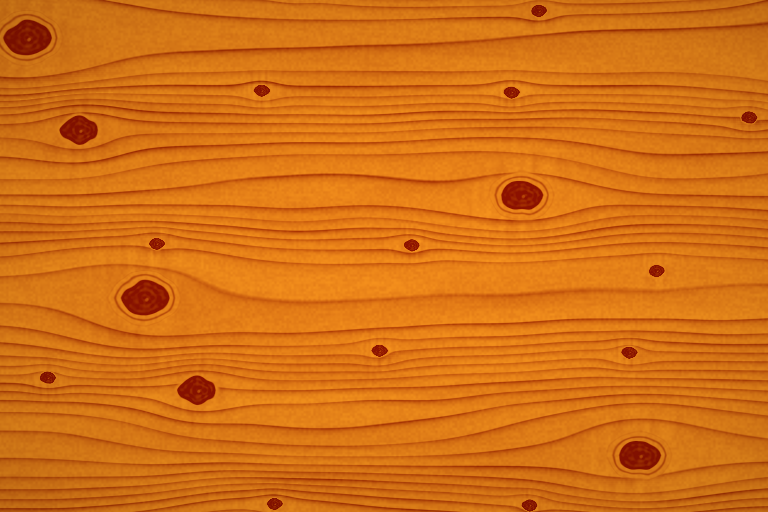
A WebGL 2 fragment shader for this texture:

```glsl
#version 300 es
precision highp float;
// Varnished pine board: growth rings run along x, crowded in some bands and
// wide in others, and bend around scattered knots. Each repeat of the board
// is shifted sideways; fibre noise and a soft light falloff finish it.

uniform vec2 u_resolution;
out vec4 fragColor;

const float TAU = 6.28318;
const vec2 REPEAT = vec2(1.6, 0.508);   // board length, band height
const float ROW_SHIFT = 0.23;
const vec3 PALE_WOOD = vec3(0.93, 0.54, 0.105);
const vec3 DARK_WOOD = vec3(0.71, 0.27, 0.03);

float hash(vec2 p) {
  p = fract(p * vec2(0.1031, 0.1137));
  p += dot(p, p.yx + 33.33);
  return fract((p.x + p.y) * p.x * 17.0);
}

float noise(vec2 p) {
  vec2 i = floor(p), f = fract(p);
  f = f * f * (3.0 - 2.0 * f);
  i += 100.0;
  return mix(mix(hash(i), hash(i + vec2(1, 0)), f.x),
             mix(hash(i + vec2(0, 1)), hash(i + vec2(1, 1)), f.x), f.y);
}

// Knot centre in xy, radius in z; the first three of each row are large.
vec3 knotAt(float index, float row) {
  float small = index - 3.0;
  vec2 jitter = vec2(hash(vec2(index, 7.0)), hash(vec2(index, 19.0))) - 0.5;
  vec3 knot = index < 2.5
    ? vec3(fract(0.097 + 0.54 * index), 0.746 - 0.09 * index - 0.037 * index * index, 0.029 + 0.003 * index)
    : vec3(fract(0.33 + 0.29 * small), small < 2.5 ? 0.79 : 0.50, 0.012);
  knot.xy += step(2.5, index) * jitter * vec2(0.05, 0.07);
  return vec3(knot.x * REPEAT.x + row * ROW_SHIFT, knot.y - row * REPEAT.y, knot.z);
}

// Ring count across the board; yields how wide the local band is.
float ringPhase(float g, out float wide) {
  float a = TAU * (g - 0.41) / REPEAT.y;
  wide = 0.5 + 0.5 * cos(2.0 * a);
  return 36.0 * g - REPEAT.y / TAU * (5.0 * sin(a) + 10.0 * sin(2.0 * a));
}

// Darkness rises slowly through each ring, then drops at a crisp edge.
float ringTone(float phase, float density, float pixel) {
  float t = fract(phase);
  float drop = clamp(1.5 * density * pixel, 0.07, 0.35);
  float line = exp(-max(1.0 - drop - t, 0.0) / (density * 0.0045));
  float edge = 1.0 - smoothstep(1.0 - drop, 1.0, t);
  float strength = 0.4 + 0.55 * hash(vec2(floor(phase), 3.0));
  return (line * strength + 0.2 * t * t) * edge;
}

// Darkness of a knot at offset d measured in radii: core rings, rim, pith.
float knotTone(vec2 d, float e) {
  float rings = 0.5 + 0.5 * sin(e * 20.0 + 3.0 * noise(d * 2.0));
  float core = 1.25 + 0.25 * rings + 0.5 * noise(d * 5.0);
  core += 0.3 * smoothstep(0.7, 0.95, e);
  core -= 0.7 * (1.0 - smoothstep(0.04, 0.16, length(d - vec2(0.1, -0.1))));
  float halo = 0.1 + 0.75 * pow(0.5 + 0.5 * sin(e * 17.0 - 1.5), 3.0);
  return mix(core, halo, smoothstep(0.94, 1.06, e));
}

void main() {
  float pixel = 1.0 / u_resolution.y;
  vec2 p = gl_FragCoord.xy * pixel;

  // Slow waviness of the grain
  float g = p.y + 0.035 * (noise(p * vec2(1.7, 3.0)) - 0.5)
                + 0.008 * (noise(p * vec2(7.0, 14.0) + 9.0) - 0.5);
  float cover = 0.0, knotShade = 0.0, shimmer = 0.0;

  // Knots push the grain aside and leave their own shading
  for (int n = 0; n < 27; n++) {
    float index = float(n % 9);
    vec3 knot = knotAt(index, float(n / 9) - 1.0);
    vec2 d = p - knot.xy;
    d.x = mod(d.x + 0.5 * REPEAT.x, REPEAT.x) - 0.5 * REPEAT.x;
    d /= knot.z;
    vec2 reach = index > 0.5 && index < 2.5 ? vec2(5.0, 2.6) : vec2(3.2, 2.0);
    vec2 q = d / reach;
    g -= d.y * knot.z * exp(-dot(q, q));
    float e = length(d * vec2(0.78, 0.85)) + 0.22 * abs(d.y);
    e += 0.22 * (noise(d * 1.6 + index * 5.0) - 0.5);
    float rim = index > 0.5 && index < 2.5 ? 1.75 : 1.3;
    float mask = 1.0 - smoothstep(rim - 0.25, rim, e);
    knotShade = mix(knotShade, knotTone(d, e), mask);
    cover = max(cover, mask);
    shimmer += exp(-dot(d, d) * 0.1) * (noise(d * vec2(2.5, 0.5) + index) - 0.55);
  }

  // Growth rings, with loose tongues where the band is wide
  float wide;
  float phase = ringPhase(g, wide);
  phase += wide * 2.4 * (noise(vec2(p.x * 1.6, g * 6.0) + 4.0) - 0.5);
  float density = clamp(length(vec2(dFdx(phase), dFdy(phase))) / pixel, 9.0, 90.0);
  float along = 0.65 + 0.6 * noise(vec2(p.x * 5.0, g * 40.0));
  float tone = 0.04 + ringTone(phase, density, pixel) * along;

  // Fibres, blotches and fine speckle
  tone += 0.2 * (noise(vec2(p.x * 3.0, g * 22.0) + 31.0) - 0.3);
  tone += 0.10 * (noise(vec2(p.x * 22.0, g * 190.0)) - 0.5);
  tone += 0.35 * shimmer;
  tone = mix(tone, knotShade, cover);
  tone += 0.20 * (noise(p * 210.0) - 0.5);

  // Colour and light falloff toward the corners
  vec3 color = PALE_WOOD + (DARK_WOOD - PALE_WOOD) * clamp(tone, -0.1, 1.75);
  vec2 fromCentre = gl_FragCoord.xy / u_resolution - vec2(0.52, 0.5);
  color *= 1.02 - 0.36 * dot(fromCentre, fromCentre);
  fragColor = vec4(clamp(color, 0.0, 1.0), 1.0);
}
```
